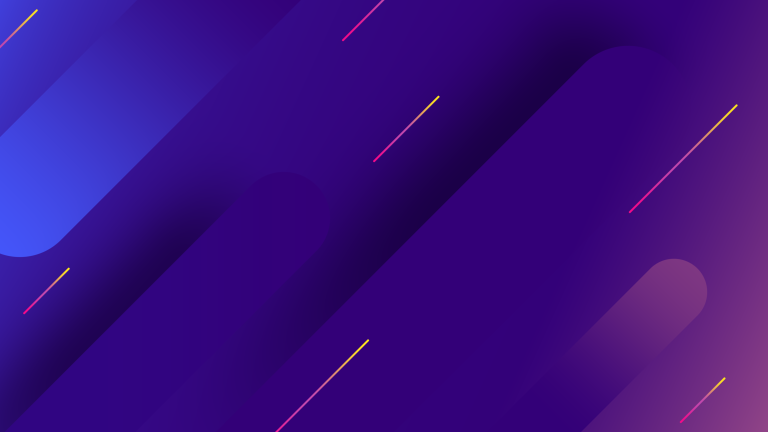
Give the GLSL for this background, as a Shadertoy shader.

```glsl
const vec3 VIOLET = vec3(0.20, 0.0, 0.47);
const vec3 SHADOW = vec3(0.10, 0.0, 0.27);

// Half-infinite diagonal bar: x along the diagonal, y across it, z distance.
// The bar runs from its round end towards side * (1, 1).
vec3 bar(vec2 p, vec2 end, float radius, float side) {
    vec2 q = p - end;
    vec2 axes = vec2(q.x + q.y, q.y - q.x) * 0.70711;
    float beyond = max(-side * axes.x, 0.0);
    return vec3(axes, length(vec2(beyond, axes.y)) - radius);
}

float coverage(float dist) {
    float pixel = 1.0 / iResolution.y;
    return 1.0 - smoothstep(-0.7 * pixel, 0.7 * pixel, dist);
}

float softShadow(float dist, float spread) {
    float d = max(dist, 0.0) / spread;
    return exp(-d * d);
}

// Thin diagonal stroke, tinted from pink through orchid to yellow.
vec3 addStroke(vec3 color, vec2 p, vec2 start, float extent) {
    vec2 q = p - start;
    float t = clamp((q.x + q.y) / (2.0 * extent), 0.0, 1.0);
    vec3 tint = mix(vec3(0.96, 0.04, 0.54), vec3(0.76, 0.28, 0.68), smoothstep(0.0, 0.45, t));
    tint = mix(tint, vec3(1.0, 0.90, 0.12), smoothstep(0.45, 1.0, t));
    return mix(color, tint, coverage(length(q - t * extent) - 0.0023));
}

void mainImage(out vec4 fragColor, in vec2 fragCoord) {
    vec2 p = fragCoord / iResolution.y;

    // Slanted background: blue at upper left, rose at lower right
    float slant = p.x + 0.45 * (1.0 - p.y);
    float rose = pow(clamp((slant - 1.58) / 0.65, 0.0, 1.0), 1.2);
    vec3 ground = mix(VIOLET, vec3(0.57, 0.27, 0.53), rose);
    vec3 color = mix(ground, vec3(0.25, 0.25, 0.86), exp(-slant / 0.37));

    // Blue bar
    vec3 blue = bar(p, vec2(0.046, 0.539), 0.134, 1.0);
    vec3 blueFill = mix(vec3(0.27, 0.35, 1.0), VIOLET, smoothstep(-0.25, 0.85, blue.x));
    color = mix(color, blueFill, coverage(blue.z));

    // Large bar, shaded along its upper side
    vec3 large = bar(p, vec2(1.454, 0.748), 0.146, -1.0);
    float shade = softShadow(large.z, 0.15) * smoothstep(-0.10, 0.14, large.y);
    shade *= smoothstep(-1.35, -0.45, large.x) * (1.0 - smoothstep(-0.05, 0.25, large.x));
    color = mix(color, SHADOW, 0.95 * shade);
    color = mix(color, ground, coverage(large.z));

    // Middle bar, shaded along its upper side
    vec3 middle = bar(p, vec2(0.657, 0.495), 0.107, -1.0);
    shade = softShadow(middle.z, 0.12) * smoothstep(-0.02, 0.10, middle.y);
    shade *= smoothstep(-1.15, -0.55, middle.x) * (1.0 - smoothstep(-0.25, 0.08, middle.x));
    color = mix(color, SHADOW, 0.80 * shade);
    vec3 middleFill = mix(VIOLET, vec3(0.19, 0.02, 0.51), smoothstep(0.8, 0.2, p.x));
    color = mix(color, middleFill, coverage(middle.z));

    // Small rose bar
    vec3 small = bar(p, vec2(1.56, 0.324), 0.077, -1.0);
    vec3 smallFill = mix(VIOLET, vec3(0.50, 0.22, 0.51), smoothstep(-0.42, 0.12, small.x));
    color = mix(color, smallFill, coverage(small.z));

    // Strokes: start position and extent along each axis
    vec3 strokes[7] = vec3[7](
        vec3(-0.065, 0.826, 0.150), vec3(0.794, 0.907, 0.240),
        vec3(0.866, 0.627, 0.149), vec3(1.458, 0.509, 0.247),
        vec3(0.056, 0.275, 0.103), vec3(0.600, -0.040, 0.252),
        vec3(1.576, 0.023, 0.101));
    for (int i = 0; i < 7; i++) {
        color = addStroke(color, p, strokes[i].xy, strokes[i].z);
    }

    fragColor = vec4(color, 1.0);
}
```
